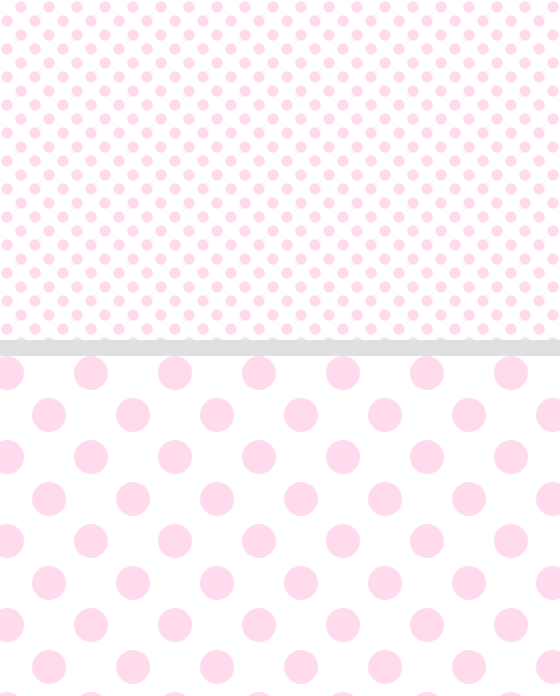
Top: the whole. Bottom: its middle third, enlarged.
Write a Shadertoy shader that draws this pattern.

```glsl
const float COLUMNS = 20.0;                  // dots across one row
const float DOT_RADIUS = 0.202;              // in units of the dot spacing
const vec2 FIRST_DOT = vec2(0.75, 0.25);     // from the top left, in spacings
const vec3 WHITE = vec3(1.0);
const vec3 PINK = vec3(1.0, 0.86, 0.93);

// Distance to the nearest point of a unit square lattice
float latticeDistance(vec2 p) {
    return length(fract(p + 0.5) - 0.5);
}

// Signed distance to dots at the corners and centres of unit cells
float staggeredDots(vec2 p) {
    return min(latticeDistance(p), latticeDistance(p - 0.5)) - DOT_RADIUS;
}

void mainImage(out vec4 fragColor, in vec2 fragCoord) {
    // Lattice units, measured from the top left corner
    float pixelSize = COLUMNS / iResolution.x;
    vec2 fromTopLeft = vec2(fragCoord.x, iResolution.y - fragCoord.y);
    vec2 p = fromTopLeft * pixelSize - FIRST_DOT;

    // Antialiased dot coverage
    float coverage = clamp(0.5 - staggeredDots(p) / pixelSize, 0.0, 1.0);
    fragColor = vec4(mix(WHITE, PINK, coverage), 1.0);
}
```
